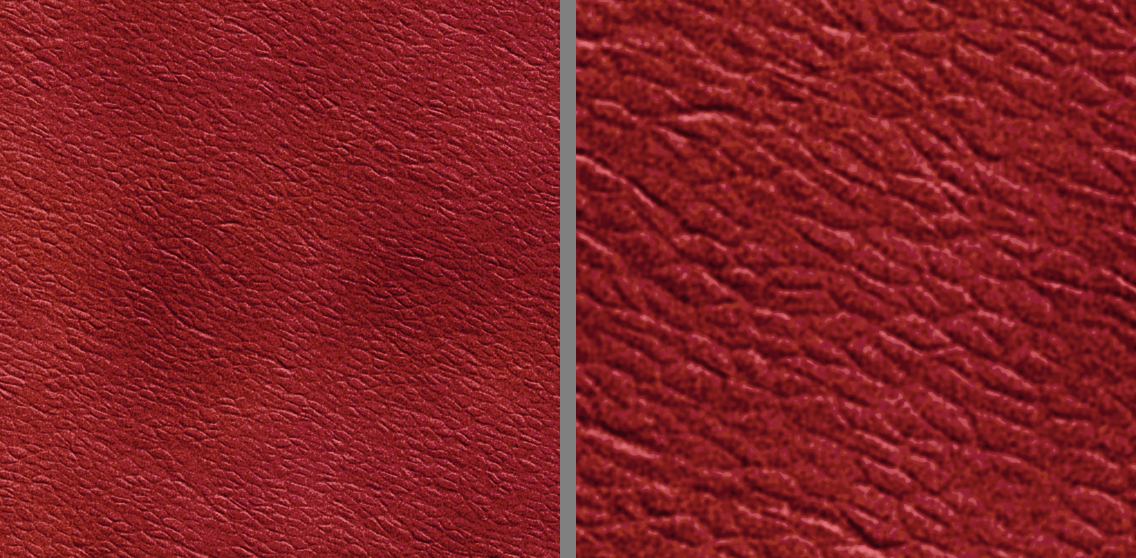
Left: the whole. Right: its middle third, enlarged.
A WebGL 1 fragment shader for this texture:

```glsl
precision highp float;
uniform vec2 u_resolution;

#define CREASE_ANGLE 0.43
#define PEBBLE_SIZE vec2(0.034, 0.0148)
#define CREASE_FREQ vec2(6.5, 25.0)
#define CREASE_DEPTH 1.0
#define LIGHT_DIR vec2(0.34, 0.94)
#define LIGHT_STEP 0.0017
#define RELIEF_GAIN 2.05
#define GRAIN_FREQ 250.0
#define GRAIN_GAIN 2.4

const vec3 DEEP = vec3(0.355, 0.045, 0.085);
const vec3 WINE = vec3(0.44, 0.08, 0.10);
const vec3 RED = vec3(0.52, 0.11, 0.105);
const vec3 RUST = vec3(0.62, 0.18, 0.13);
const vec3 CRIMSON = vec3(0.58, 0.115, 0.205);
const vec3 PINK = vec3(0.74, 0.30, 0.32);

vec2 hash2(vec2 p) {
  vec3 q = fract(p.xyx * vec3(0.1031, 0.1030, 0.0973));
  q += dot(q, q.yzx + 33.33);
  return fract((q.xx + q.yz) * q.zy);
}

float cornerSlope(vec2 cell, vec2 offset) {
  return dot(hash2(cell) * 2.0 - 1.0, offset);
}

// Gradient noise, roughly -0.7 to 0.7
float noise(vec2 p) {
  vec2 i = floor(p), f = p - i;
  vec2 w = f * f * f * (f * (f * 6.0 - 15.0) + 10.0);
  vec2 e = vec2(1.0, 0.0);
  float low = mix(cornerSlope(i, f), cornerSlope(i + e.xy, f - e.xy), w.x);
  float high = mix(cornerSlope(i + e.yx, f - e.yx), cornerSlope(i + e.xx, f - e.xx), w.x);
  return mix(low, high, w.y);
}

// Nearest and second nearest distances to scattered cell centres
vec2 cellDistances(vec2 p) {
  vec2 i = floor(p), f = p - i;
  vec2 d = vec2(8.0);
  for (int y = -1; y <= 1; y++) {
    for (int x = -1; x <= 1; x++) {
      vec2 g = vec2(float(x), float(y));
      vec2 r = g + 0.04 + 0.92 * hash2(i + g) - f;
      float s = length(r);
      d = s < d.x ? vec2(s, d.x) : vec2(d.x, min(d.y, s));
    }
  }
  return d;
}

// Surface height: domed pebbles, small wrinkles and long wandering creases
float height(vec2 p) {
  p += 0.013 * vec2(noise(p * 8.0), noise(p * 8.0 + 31.7));
  p += 0.005 * vec2(noise(p * 42.0 + 5.3), noise(p * 42.0 + 71.1));
  float c = cos(CREASE_ANGLE), s = sin(CREASE_ANGLE);
  vec2 q = vec2(c * p.x - s * p.y, s * p.x + c * p.y);

  vec2 d = cellDistances(q / PEBBLE_SIZE + 40.0);
  float depth = 0.6 + 0.9 * noise(q * vec2(14.0, 30.0) + 9.0);
  float pebble = depth * smoothstep(0.0, 0.4, d.y - d.x) - 0.7 * d.x;
  float wrinkle = 0.8 * noise(q * vec2(55.0, 120.0) + 35.0);

  float line = abs(noise(q * CREASE_FREQ + 17.0));
  float strength = smoothstep(-0.3, 0.25, noise(q * vec2(4.0, 13.0) + 53.0));
  float crease = strength * (1.0 - smoothstep(0.0, 0.12, line));
  return pebble + wrinkle - CREASE_DEPTH * crease;
}

// Broad light and dark swells of the hide
float swell(vec2 p) {
  vec2 a = (p - vec2(0.29, 0.47)) / vec2(0.13, 0.27);
  vec2 b = (p - vec2(0.76, 0.52)) / vec2(0.19, 0.15);
  float folds = 0.5 * exp(-dot(a, a)) + 0.7 * exp(-dot(b, b));
  float edge = 0.4 * smoothstep(0.24, 0.02, p.x);
  return 0.06 + edge - folds + 0.7 * noise(p * 3.1 + 4.0) + 0.5 * noise(p * 8.0 + 22.0);
}

// Colour ramp from shadow to highlight
vec3 leather(float tone, float warmth) {
  vec3 col = mix(DEEP, WINE, smoothstep(-1.6, -0.8, tone));
  col = mix(col, RED, smoothstep(-0.85, -0.15, tone));
  col = mix(col, mix(CRIMSON, RUST, warmth), smoothstep(-0.1, 0.55, tone));
  col = mix(col, PINK, smoothstep(0.9, 1.85, tone));
  col *= 1.0 - 0.4 * smoothstep(-1.7, -3.2, tone);
  return col + 0.13 * smoothstep(1.9, 3.3, tone);
}

void main() {
  vec2 p = gl_FragCoord.xy / u_resolution.x;

  // Relief lit from above
  vec2 toLight = LIGHT_DIR * LIGHT_STEP;
  float relief = height(p - toLight) - height(p + toLight);

  // Fine speckle in brightness and hue
  float grain = noise(p * GRAIN_FREQ) + 0.4 * noise(p * GRAIN_FREQ * 0.53 + 13.0);
  float speckle = noise(p * GRAIN_FREQ * 0.8 + 87.0);

  float tone = RELIEF_GAIN * relief + swell(p) + GRAIN_GAIN * grain;
  float warmth = 0.5 + 0.5 * (0.4 - p.x) + 0.8 * noise(p * 4.0 + 61.0) + 1.8 * speckle;
  warmth -= 0.25 * relief;
  gl_FragColor = vec4(leather(tone, clamp(warmth, 0.0, 1.0)), 1.0);
}
```
